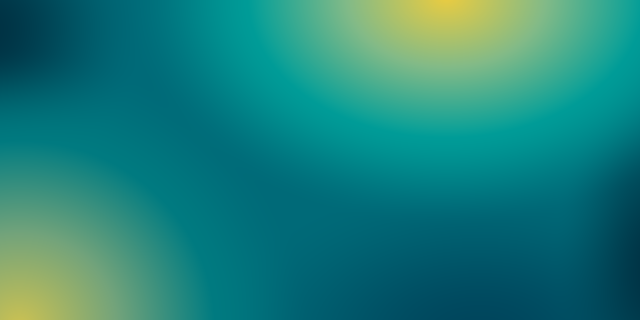
Give the GLSL for this background, as a Shadertoy shader.

```glsl
// Colours
const vec3 BASE_TEAL   = vec3(0.00, 0.415, 0.47);
const vec3 DEEP_BLUE   = vec3(0.00, 0.27, 0.36);
const vec3 NIGHT       = vec3(0.00, 0.19, 0.26);
const vec3 GOLD        = vec3(0.92, 0.80, 0.25);
const vec3 SAGE        = vec3(0.51, 0.73, 0.53);
const vec3 BRIGHT_TEAL = vec3(0.00, 0.62, 0.60);
const vec3 DULL_GOLD   = vec3(0.80, 0.76, 0.32);
const vec3 MOSS        = vec3(0.45, 0.64, 0.48);
const vec3 SOFT_TEAL   = vec3(0.00, 0.485, 0.505);

// Centres and radii, in units of the canvas height
const vec2 SUN_CENTER    = vec2(1.395, 1.01);
const vec2 SUN_RADII     = vec2(0.62, 0.44);
const float SUN_REACH    = 1.65;
const vec2 EMBER_CENTER  = vec2(0.06, -0.02);
const vec2 EMBER_RADII   = vec2(0.61, 0.58);
const float EMBER_REACH  = 1.5;
const vec2 FLOOR_CENTER  = vec2(1.50, -0.05);
const vec2 FLOOR_RADII   = vec2(0.85, 0.50);
const vec2 RIGHT_CENTER  = vec2(2.06, 0.16);
const vec2 RIGHT_RADII   = vec2(0.34, 0.62);
const vec2 LEFT_CENTER   = vec2(-0.06, 0.91);
const vec2 LEFT_RADII    = vec2(0.52, 0.50);

// Distance from a centre, equal to 1 on the ellipse
float ellipseDistance(vec2 p, vec2 center, vec2 radii) {
    return length((p - center) / radii);
}

// Soft dark patch that ends at the ellipse
vec3 addShade(vec3 color, vec3 shade, vec2 p, vec2 center, vec2 radii) {
    float r = ellipseDistance(p, center, radii);
    return mix(color, shade, 1.0 - smoothstep(0.0, 1.0, r));
}

// Three-stop glow, opaque inside the ellipse and fading out to its reach
vec3 addGlow(vec3 color, vec3 core, vec3 middle, vec3 rim, float r, float reach) {
    vec3 glow = mix(core, middle, clamp(r * 2.0, 0.0, 1.0));
    glow = mix(glow, rim, clamp(r * 2.0 - 1.0, 0.0, 1.0));
    return mix(glow, color, smoothstep(0.9, reach, r));
}

void mainImage(out vec4 fragColor, in vec2 fragCoord) {
    vec2 p = fragCoord / iResolution.y;

    // Dark regions
    vec3 color = addShade(BASE_TEAL, DEEP_BLUE, p, FLOOR_CENTER, FLOOR_RADII);
    color = addShade(color, NIGHT, p, RIGHT_CENTER, RIGHT_RADII);
    color = addShade(color, NIGHT, p, LEFT_CENTER, LEFT_RADII);

    // Warm glows
    float ember = ellipseDistance(p, EMBER_CENTER, EMBER_RADII);
    color = addGlow(color, DULL_GOLD, MOSS, SOFT_TEAL, ember, EMBER_REACH);
    float sun = ellipseDistance(p, SUN_CENTER, SUN_RADII);
    color = addGlow(color, GOLD, SAGE, BRIGHT_TEAL, sun, SUN_REACH);

    fragColor = vec4(color, 1.0);
}
```
